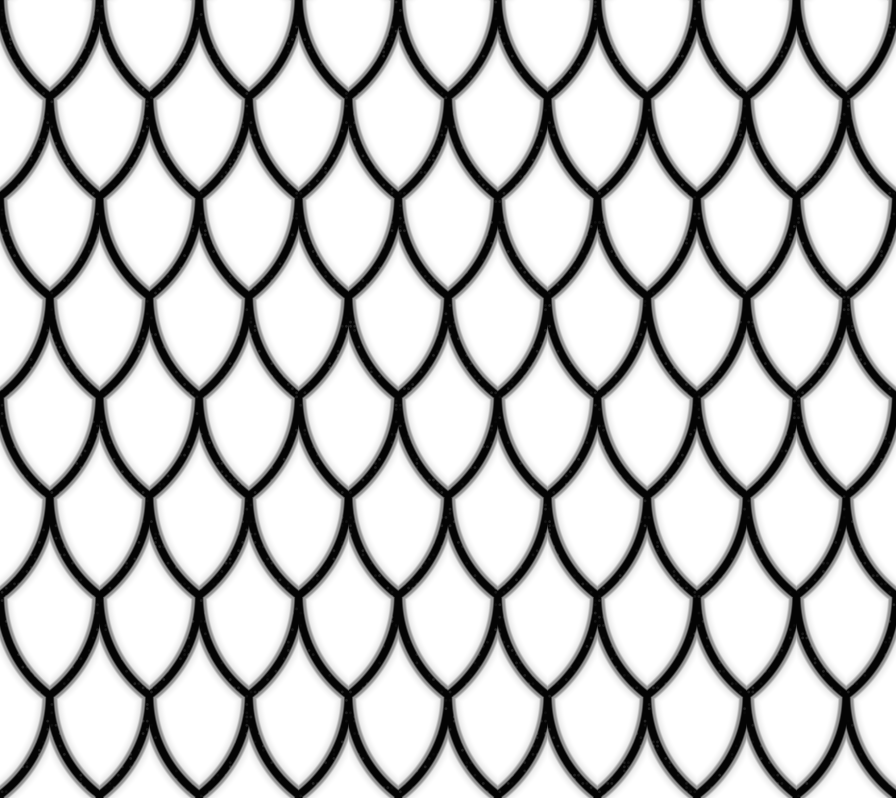
Give the GLSL for this pattern, as a Shadertoy shader.

```glsl
#define COLUMNS 9.0
#define ROWS 8.0
#define TIP_HEIGHT 0.03
#define SIDE_RADIUS 1.25
#define INK_HALF_WIDTH 0.040
#define INK_SOFTNESS 0.012
#define RIM_SHADE 0.32
#define HAZE_SHADE 0.10
#define GRAINS_PER_CELL 24.0
#define GRAIN_AMOUNT 0.13
#define INK vec3(0.015)
#define PAPER vec3(1.0)

float hash(vec2 p) {
    vec3 q = fract(p.xyx * vec3(0.1031, 0.1030, 0.0973));
    q += dot(q, q.yzx + 33.33);
    return fract((q.x + q.y) * q.z);
}

// Distance to the two curved sides of a scale: tip at the origin,
// sides rising until they stand vertical at (+-0.5, 1).
float scaleSides(vec2 p) {
    p.x = abs(p.x);
    vec2 center = vec2(0.5 - SIDE_RADIUS, 1.0);
    vec2 v = p - center;
    bool withinArc = v.y <= 0.0 && v.y * center.x <= v.x;
    float toEnds = min(length(p), length(p - vec2(0.5, 1.0)));
    return withinArc ? abs(length(v) - SIDE_RADIUS) : toEnds;
}

// Nearest outline among the current row and its two neighbours.
float scaleOutline(vec2 p) {
    float row = floor(p.y);
    float d = 1.0;
    for (float i = -1.0; i <= 1.0; i++) {
        float r = row + i;
        float stagger = 0.5 * mod(r, 2.0);
        float x = fract(p.x - stagger + 0.5) - 0.5;
        d = min(d, scaleSides(vec2(x, p.y - r)));
    }
    return d;
}

// Small pale specks; the grid holds a whole number of cells per tile.
float specks(vec2 p) {
    vec2 g = p * GRAINS_PER_CELL;
    vec2 id = mod(floor(g), GRAINS_PER_CELL * vec2(COLUMNS, ROWS));
    float dotMask = 1.0 - smoothstep(0.15, 0.5, length(fract(g) - 0.5));
    return dotMask * smoothstep(0.72, 1.0, hash(id));
}

void mainImage(out vec4 fragColor, in vec2 fragCoord) {
    vec2 p = fragCoord / iResolution.xy * vec2(COLUMNS, ROWS);
    float pixel = ROWS / iResolution.y;
    float d = scaleOutline(p - vec2(0.0, TIP_HEIGHT));

    // Grey rim with a fainter haze beyond it
    float rim = 1.0 - smoothstep(0.060, 0.088, d);
    float haze = 1.0 - smoothstep(0.050, 0.160, d);
    vec3 color = PAPER * (1.0 - RIM_SHADE * rim - HAZE_SHADE * haze);

    // Inked outline
    float edge = max(INK_SOFTNESS, 0.7 * pixel);
    float ink = 1.0 - smoothstep(INK_HALF_WIDTH - edge, INK_HALF_WIDTH + edge, d);
    color = mix(color, INK + GRAIN_AMOUNT * specks(p), ink);

    fragColor = vec4(color, 1.0);
}
```
